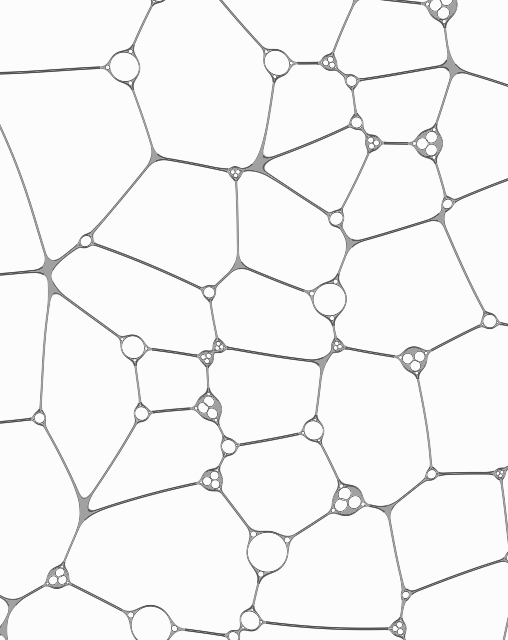
Write a WebGL 1 fragment shader that draws this texture.

```glsl
precision highp float;
// Dry soap foam: large cells with thin grey films and small bubbles at the junctions.
uniform vec2 u_resolution;

vec2 hash2(vec2 p) {
  vec3 v = fract(vec3(p.xyx) * vec3(0.1031, 0.1030, 0.0973) + 0.317);
  v += dot(v, v.yzx + 33.33);
  return fract((v.xx + v.yz) * v.zy);
}

// Cell centre k of a grid square: one big cell, four smaller ones, or none.
vec2 site(vec2 id, float k) {
  float kind = hash2(id + 71.0).x;
  vec2 corner = vec2(mod(k, 2.0), floor(k / 2.0));
  vec2 jitter = hash2(id * 4.0 + corner * 1.7 + 19.0);
  if (kind < 0.24) return (id + 0.5 * (corner + 0.15 + 0.7 * jitter)) * 0.29;
  if (k > 0.0 || kind > 0.9) return vec2(99.0);
  return (id + 0.12 + 0.76 * jitter) * 0.29;
}

float smoothMin(float a, float b, float k) {
  float h = max(k - abs(a - b), 0.0) / k;
  return min(a, b) - 0.25 * h * h * k;
}

float stroke(float d, float halfWidth) {
  float px = 0.5 / u_resolution.x;
  return 1.0 - smoothstep(halfWidth - px, halfWidth + px, abs(d));
}

// Point where three cells meet.
vec2 circumcentre(vec2 s, vec2 t, vec2 u) {
  vec2 a = t - s, b = u - s;
  float area = 2.0 * (a.x * b.y - a.y * b.x);
  if (abs(area) < 1e-5) area = 1e-5;
  return s + (vec2(b.y, -b.x) * dot(a, a) + vec2(-a.y, a.x) * dot(b, b)) / area;
}

// Direction of the film between a and b, leading away from the third cell.
vec2 filmDirection(vec2 a, vec2 b, vec2 other) {
  vec2 n = normalize(vec2(a.y - b.y, b.x - a.x));
  return dot(n, other - a) > 0.0 ? -n : n;
}

void main() {
  vec2 p = gl_FragCoord.xy / u_resolution.x;
  p += 0.009 * sin(p.yx * vec2(11.0, 9.0) + vec2(0.6, 2.1));  // bend the films
  vec2 home = floor(p / 0.29);

  // Three nearest cell centres.
  vec2 s1 = vec2(9.0), s2 = s1, s3 = s1;
  float d1 = 50.0, d2 = 50.0, d3 = 50.0;
  for (int j = -2; j <= 2; j++)
  for (int i = -2; i <= 2; i++)
  for (int k = 0; k < 4; k++) {
    vec2 s = site(home + vec2(float(i), float(j)), float(k));
    float d = distance(p, s);
    if (d < d1) { d3 = d2; s3 = s2; d2 = d1; s2 = s1; d1 = d; s1 = s; }
    else if (d < d2) { d3 = d2; s3 = s2; d2 = d; s2 = s; }
    else if (d < d3) { d3 = d; s3 = s; }
  }

  // Rounded distance to the cell wall, and free room around the junction.
  vec2 junction = circumcentre(s1, s2, s3);
  float wall = 1.0, nextCell = 50.0;
  for (int j = -2; j <= 2; j++)
  for (int i = -2; i <= 2; i++)
  for (int k = 0; k < 4; k++) {
    vec2 s = site(home + vec2(float(i), float(j)), float(k));
    if (distance(s, s1) < 1e-4) continue;
    wall = smoothMin(wall, dot(p - 0.5 * (s + s1), normalize(s1 - s)), 0.021);
    if (min(distance(s, s2), distance(s, s3)) > 1e-4)
      nextCell = min(nextCell, distance(junction, s));
  }
  float room = 0.5 * (nextCell - distance(junction, s1));

  // Junction bubble: its size and whether it is a cluster of three.
  float seed = fract(hash2(s1 * 97.0).x + hash2(s2 * 97.0).x + hash2(s3 * 97.0).x);
  float radius = min(mix(0.005, 0.056, seed * seed), 0.6 * room);
  bool hasBubble = radius > 0.007;
  bool isCluster = fract(seed * 17.0) < 0.4;
  float px = 1.0 / u_resolution.x;
  float bubble = hasBubble ? distance(p, junction) - radius : 1.0;
  float fillet = max(0.65 * radius, 0.004);
  wall = smoothMin(wall, bubble, fillet);

  // Films facing up or down are darker and thicker.
  vec2 across = bubble < fillet ? normalize(p - junction + 1e-6) : normalize(s1 - s2);
  float level = across.y * across.y;
  float tone = mix(0.46, 0.66, level);
  float ink = tone * stroke(wall - 0.0013, mix(0.0008, 0.0014, level));
  float gap = 1.0 - smoothstep(0.0, px, wall - 0.0013);

  if (hasBubble) {
    ink = max(ink, tone * stroke(bubble, 0.0009));
    if (!isCluster) gap *= smoothstep(-px, px, bubble);
    // Tiny bubbles where films arrive, and the three lobes of a cluster.
    for (int k = 0; k < 3; k++) {
      vec2 dir = k == 0 ? filmDirection(s1, s2, s3)
               : k == 1 ? filmDirection(s2, s3, s1) : filmDirection(s3, s1, s2);
      float tinySize = 0.15 * radius;
      float tiny = distance(p, junction + dir * (radius + tinySize)) - tinySize;
      float lobe = isCluster ? distance(p, junction + dir * radius * 0.53) - 0.45 * radius : 1.0;
      float ring = min(tiny, lobe);
      ink = max(ink, 0.58 * stroke(ring, 0.0008));
      gap *= smoothstep(-px, px, ring);
    }
  }
  ink = max(ink, 0.36 * gap);
  gl_FragColor = vec4(vec3(0.99 - ink), 1.0);
}
```
